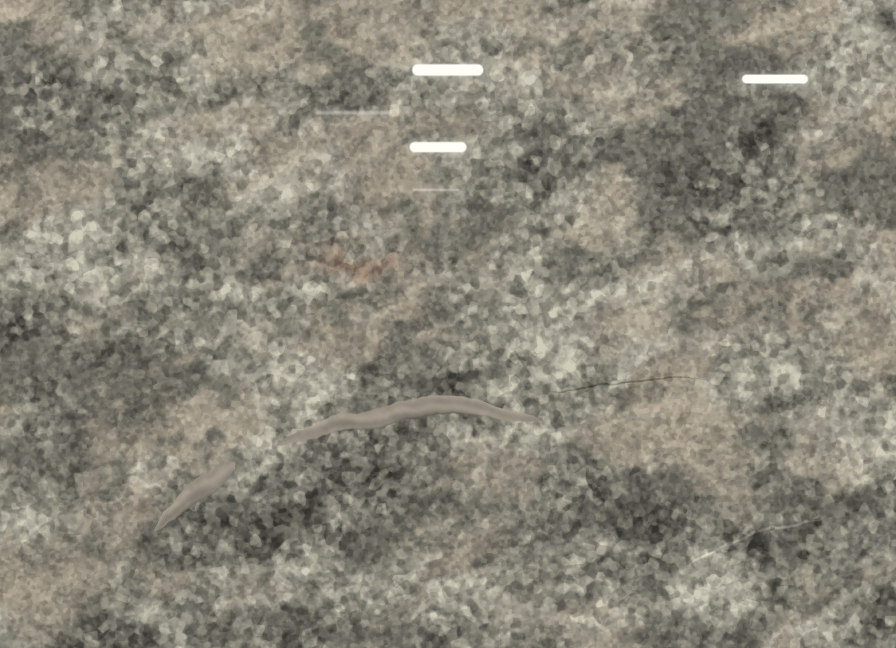
A Shadertoy shader for this texture:

```glsl
vec3 hash3(vec2 p) {
    vec3 h = fract(p.xyx * vec3(0.1031, 0.1030, 0.0973));
    h += dot(h, h.yxz + 33.33);
    return fract((h.xxy + h.yzz) * h.zyx);
}

// Smooth cellular noise: each cell blends its own random shade
float cells(vec2 p) {
    vec2 base = floor(p), f = p - base;
    float sum = 0.0, total = 0.0;
    for (int y = -1; y <= 1; y++)
    for (int x = -1; x <= 1; x++) {
        vec2 cell = vec2(x, y);
        vec3 h = hash3(base + cell + 200.0);
        vec2 d = cell + h.xy - f;
        float weight = exp(-8.0 * dot(d, d));
        sum += weight * h.z;
        total += weight;
    }
    return sum / total;
}

float fbm(vec2 p) {
    float sum = 0.0, amp = 0.5;
    for (int i = 0; i < 5; i++) {
        sum += amp * cells(p);
        p = mat2(1.6, 1.2, -1.2, 1.6) * p + 7.3;
        amp *= 0.53;
    }
    return sum / 1.02;
}

// Bowed lens from a to b: x is coverage, y is position across it
vec2 vein(vec2 p, vec2 a, vec2 b, float bow, float width) {
    float t = (p.x - a.x) / (b.x - a.x);
    float arch = sin(3.14159 * clamp(t, 0.0, 1.0));
    float across = p.y - mix(a.y, b.y, t) - bow * arch;
    float inside = width * sqrt(arch) - abs(across);
    return vec2(smoothstep(-0.001, 0.002, inside) * step(0.001, arch), across / width);
}

// Lamp reflection with a soft halo
float lamp(vec2 p, vec2 center, float halfLength, float radius) {
    vec2 d = p - center;
    d.x -= clamp(d.x, -halfLength, halfLength);
    float dist = length(d) - radius;
    return smoothstep(0.003, -0.002, dist) + 0.22 * exp(-max(dist, 0.0) * 140.0);
}

void mainImage(out vec4 fragColor, in vec2 fragCoord) {
    vec2 p = fragCoord / iResolution.y;
    vec2 warp = vec2(fbm(p * 9.0), fbm(p * 9.0 + 31.0)) - 0.5;

    // Broad dark and pale regions: center, radius, strength
    vec4 regions[8] = vec4[8](
        vec4(1.15, 0.72, 0.12, 0.22), vec4(0.62, 0.19, 0.14, 0.20),
        vec4(0.98, 0.19, 0.10, 0.22), vec4(0.05, 0.38, 0.11, 0.15),
        vec4(0.83, 0.70, 0.09, 0.18), vec4(0.36, 0.46, 0.17, -0.20),
        vec4(0.80, 0.53, 0.16, -0.18), vec4(0.72, 0.95, 0.15, -0.16));
    float region = 0.0;
    for (int i = 0; i < 8; i++) {
        vec2 d = (p + 0.1 * warp - regions[i].xy) / regions[i].z;
        region += regions[i].w * exp(-dot(d, d));
    }

    // Ragged mineral patches drawn out along a rising grain
    vec2 grain = mat2(0.95, -0.31, 0.31, 0.95) * p * vec2(1.0, 1.65) + 0.08 * warp;
    float patches = fbm(grain * 7.0 + 3.0);
    float clumps = fbm(p * 28.0 + 17.0);
    float dark = smoothstep(0.34, 0.68, patches + region + 0.45 * (clumps - 0.5));
    float rough = smoothstep(0.35, 0.6, fbm(grain * 5.0 + 50.0) + 0.7 * region);

    // Crystals and fine grit
    float tone = mix(0.595, 0.405, dark);
    tone += mix(0.14, 0.38, rough) * (clumps - 0.5);
    tone += mix(0.10, 0.24, rough) * (cells(p * 85.0) - 0.5);
    tone += 0.13 * (cells(p * 165.0 + 9.0) - 0.5);
    tone += 0.13 * rough * smoothstep(0.68, 0.95, cells(p * 62.0 + 40.0));
    tone += 0.10 * (fbm(grain * vec2(9.0, 40.0)) - 0.5) * (1.0 - rough);
    tone += 0.03 * (p.y - 0.5);
    tone = clamp(tone, 0.2, 0.8);

    vec3 warmth = mix(vec3(1.02, 1.0, 0.91), vec3(1.06, 1.0, 0.89), (1.0 - rough) * (1.0 - dark));
    vec3 color = tone * warmth;
    vec2 rust = (p + 0.12 * warp - vec2(0.55, 0.62)) / vec2(0.06, 0.025);
    color *= mix(vec3(1.0), vec3(0.94, 0.83, 0.79), exp(-dot(rust, rust)));

    // Smooth pale lenses with banding and a shaded lower rim
    vec2 bent = p + 0.025 * warp;
    vec2 longLens = vein(bent, vec2(0.43, 0.305), vec2(0.83, 0.345), 0.046, 0.017);
    vec2 shortLens = vein(bent, vec2(0.235, 0.185), vec2(0.37, 0.275), 0.012, 0.020);
    vec2 lens = longLens.x > shortLens.x ? longLens : shortLens;
    float band = 0.56 + 0.04 * sin(5.0 * lens.y + 22.0 * p.x) + 0.05 * lens.y;
    band += 0.07 * (clumps - 0.5) - 0.13 * smoothstep(-0.55, -1.0, lens.y);
    color = mix(color, band * vec3(1.06, 1.0, 0.91), 0.9 * lens.x);

    // Hairline seams
    float paleSeam = vein(bent, vec2(1.05, 0.13), vec2(1.27, 0.205), 0.01, 0.003).x;
    float darkSeam = vein(bent, vec2(0.84, 0.39), vec2(1.09, 0.415), 0.005, 0.002).x;
    color += 0.10 * paleSeam - 0.15 * darkSeam;

    // Reflected lights
    float glow = lamp(p, vec2(0.691, 0.892), 0.046, 0.008);
    glow += lamp(p, vec2(1.196, 0.878), 0.044, 0.006);
    glow += lamp(p, vec2(0.676, 0.773), 0.036, 0.007);
    glow += 0.35 * lamp(p, vec2(0.673, 0.707), 0.034, 0.001);
    glow += 0.25 * lamp(p, vec2(0.545, 0.826), 0.056, 0.002);
    color = mix(color, vec3(1.0, 1.0, 0.97), clamp(glow, 0.0, 1.0));

    fragColor = vec4(color, 1.0);
}
```
